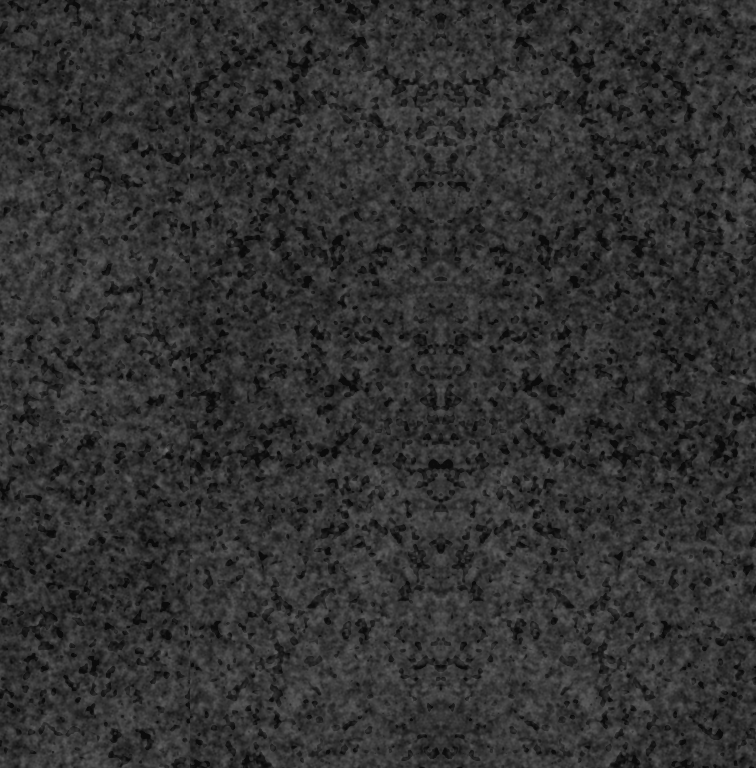
This texture is drawn by a Shadertoy shader. Its source:

```glsl
// Dark polished granite: fine charcoal grain with black flecks, partly mirrored.

const float BASE_TONE   = 0.212;
const float FLECK_DEPTH = 0.115;
const float MIRROR_AXIS = 0.574;  // in canvas heights
const float SLAB_SEAM   = 0.247;

float hash(vec2 cell, float seed) {
    vec3 q = fract(vec3(cell.xyx + seed * 7.13) * 0.1031);
    q += dot(q, q.yzx + 33.33);
    return fract((q.x + q.y) * q.z);
}

// Smooth value noise in 0..1
float valueNoise(vec2 p, float seed) {
    vec2 cell = floor(p);
    vec2 f = fract(p);
    f = f * f * (3.0 - 2.0 * f);
    float low  = mix(hash(cell, seed), hash(cell + vec2(1.0, 0.0), seed), f.x);
    float high = mix(hash(cell + vec2(0.0, 1.0), seed), hash(cell + 1.0, seed), f.x);
    return mix(low, high, f.y);
}

// Zero-centred layer, turned so that its lattice does not show
float layer(vec2 p, float cells, float angle, float seed) {
    float c = cos(angle), s = sin(angle);
    return valueNoise(mat2(c, s, -s, c) * p * cells, seed) - 0.5;
}

// The right part is folded about an axis, the left strip is a separate piece
vec2 slabCoord(vec2 p) {
    return p.x < SLAB_SEAM ? p + vec2(3.0, 1.0)
                           : vec2(abs(p.x - MIRROR_AXIS), p.y);
}

// Crystals from broad clouds down to the finest grit
float crystalTone(vec2 p) {
    return 0.065 * layer(p,   6.0, 0.3, 1.0)
         + 0.110 * layer(p,  85.0, 0.9, 2.0)
         + 0.150 * layer(p, 180.0, 0.5, 3.0)
         + 0.085 * layer(p, 360.0, 1.2, 4.0);
}

// Irregular black mineral flecks, denser in some areas
float fleckMask(vec2 p) {
    float field = 0.60 * layer(p, 100.0, 0.7, 5.0)
                + 0.40 * layer(p, 200.0, 0.2, 6.0)
                + 0.10 * layer(p,   9.0, 1.0, 7.0);
    return 1.0 - smoothstep(-0.23, -0.12, field);
}

// Rare pale crystals
float paleMask(vec2 p) {
    float spot = smoothstep(0.45, 0.49, layer(p, 34.0, 0.4, 8.0));
    return spot * smoothstep(-0.2, 0.3, layer(p, 150.0, 0.8, 9.0));
}

void mainImage(out vec4 fragColor, in vec2 fragCoord) {
    vec2 p = slabCoord(fragCoord / iResolution.y);
    float tone = BASE_TONE + crystalTone(p);
    tone -= FLECK_DEPTH * fleckMask(p);
    tone += 0.12 * paleMask(p);
    fragColor = vec4(vec3(clamp(tone, 0.045, 0.5)), 1.0);
}
```
